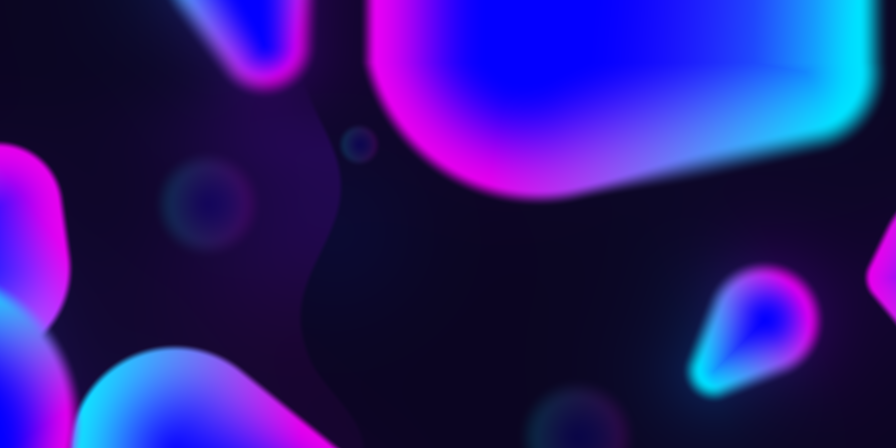
Reproduce this background procedurally as a Shadertoy shader.

```glsl
// Glowing neon liquid blobs floating over a dark violet backdrop.
#define NIGHT   vec3(0.042, 0.020, 0.130)
#define PLUM    vec3(0.080, 0.010, 0.170)
#define WINE    vec3(0.080, 0.000, 0.085)
#define NAVY    vec3(0.000, 0.018, 0.060)
#define BLUE    vec3(0.010, 0.000, 1.000)
#define MAGENTA vec3(0.900, 0.000, 0.930)
#define CYAN    vec3(0.000, 0.900, 1.000)
#define GLOW_REACH  0.09
#define ORB_OPACITY 0.16

const float TAU = 6.28319;

// Signed distance to the hull of two circles, each given as (centre, radius).
float hullDistance(vec2 p, vec3 a, vec3 b) {
    vec2 axis = b.xy - a.xy;
    float len = length(axis);
    axis /= len;
    p -= a.xy;
    vec2 q = vec2(abs(p.x * axis.y - p.y * axis.x), dot(p, axis));
    float slope = (a.z - b.z) / len;
    float flank = sqrt(1.0 - slope * slope);
    float k = dot(q, vec2(-slope, flank));
    if (k < 0.0) return length(q) - a.z;
    if (k > flank * len) return length(q - vec2(0.0, len)) - b.z;
    return dot(q, vec2(flank, slope)) - a.z;
}

// Blue core with a rim running from magenta to cyan; look = (rim, blur, glow).
vec3 paintBlob(vec3 col, vec2 p, float d, vec2 warm, vec2 cool, vec3 look, float opacity) {
    vec2 span = cool - warm;
    float hue = clamp(dot(p - warm, span) / dot(span, span), 0.0, 1.0);
    vec3 rim = mix(MAGENTA, CYAN, hue);
    vec3 body = mix(rim, BLUE, smoothstep(0.0, look.x * (1.0 + 0.7 * hue), -d));
    col += mix(rim, BLUE, 0.4) * look.z * exp(-max(d, 0.0) / GLOW_REACH);
    return mix(col, body, opacity * smoothstep(look.y, -look.y, d));
}

// Dim plum curtain with a wavy right edge, and a navy haze beside it.
vec3 backdrop(vec2 p) {
    float edge = 0.716 + 0.045 * cos((p.y - 0.583) * TAU / 0.583)
               + 0.05 * smoothstep(0.2, 0.0, p.y);
    float x = p.x - edge;
    float inside = smoothstep(0.008, -0.008, x);
    float fade = exp(-x * x / 0.13) * smoothstep(0.86, 0.64, p.y)
               * mix(0.4, 1.0, smoothstep(0.0, 0.5, p.y));
    vec3 curtain = mix(WINE, PLUM, smoothstep(0.15, 0.55, p.y));
    vec2 haze = p - vec2(0.75, 0.48);
    return NIGHT + curtain * inside * fade
         + NAVY * (1.0 - inside) * exp(-dot(haze, haze) / 0.04);
}

void mainImage(out vec4 fragColor, in vec2 fragCoord) {
    vec2 p = fragCoord / iResolution.xy * vec2(2.0, 1.0);
    vec3 col = backdrop(p);

    // Faint distant orbs
    vec3 orbs[3] = vec3[3](vec3(0.464, 0.544, 0.10), vec3(0.802, 0.677, 0.04),
                           vec3(1.289, 0.023, 0.11));
    for (int i = 0; i < 3; i++) {
        vec3 orb = orbs[i];
        vec2 side = vec2(orb.z, 0.0);
        col = paintBlob(col, p, length(p - orb.xy) - orb.z, orb.xy + side, orb.xy - side,
                        vec3(0.8 * orb.z, 0.25 * orb.z, 0.0), ORB_OPACITY);
    }

    // Large blob, stretched upward past the top edge
    float d = hullDistance(vec2(p.x, min(p.y, 0.86)),
                           vec3(1.203, 0.948, 0.391), vec3(1.797, 0.839, 0.156));
    float softness = mix(0.02, 0.035, smoothstep(1.3, 1.6, p.x));
    col = paintBlob(col, p, d, vec2(1.146, 0.9), vec2(1.875, 0.77),
                    vec3(0.25, softness, 0.02), 1.0);

    // Hanging drop, top left
    d = hullDistance(p, vec3(0.589, 0.901, 0.094), vec3(0.534, 1.078, 0.156));
    col = paintBlob(col, p, d, vec2(0.625, 0.844), vec2(0.26, 1.05),
                    vec3(0.095, 0.03, 0.18), 1.0);

    // Left edge blob
    d = hullDistance(p, vec3(-0.005, 0.536, 0.143), vec3(-0.052, 0.401, 0.208));
    col = paintBlob(col, p, d, vec2(0.1, 0.5), vec2(-0.3, 0.2),
                    vec3(0.22, 0.010, 0.03), 1.0);

    // Bottom mound
    d = hullDistance(p, vec3(0.391, -0.01, 0.234), vec3(0.721, -0.143, 0.13));
    col = paintBlob(col, p, d, vec2(0.677, 0.06), vec2(0.182, 0.14),
                    vec3(0.20, 0.010, 0.03), 1.0);

    // Lower left corner blob
    d = hullDistance(p, vec3(-0.156, 0.063, 0.323), vec3(-0.156, -0.1, 0.30));
    col = paintBlob(col, p, d, vec2(0.16, 0.09), vec2(-0.03, 0.39),
                    vec3(0.16, 0.022, 0.10), 1.0);

    // Small teardrop, right
    d = hullDistance(p, vec3(1.706, 0.284, 0.117), vec3(1.594, 0.172, 0.052));
    col = paintBlob(col, p, d, vec2(1.797, 0.297), vec2(1.562, 0.18),
                    vec3(0.10, 0.022, 0.17), 1.0);

    // Right edge blob
    d = hullDistance(p, vec3(1.992, 0.38, 0.057), vec3(2.161, 0.401, 0.20));
    col = paintBlob(col, p, d, vec2(1.95, 0.4), vec2(2.6, 0.3),
                    vec3(0.20, 0.010, 0.03), 1.0);

    fragColor = vec4(clamp(col, 0.0, 1.0), 1.0);
}
```
